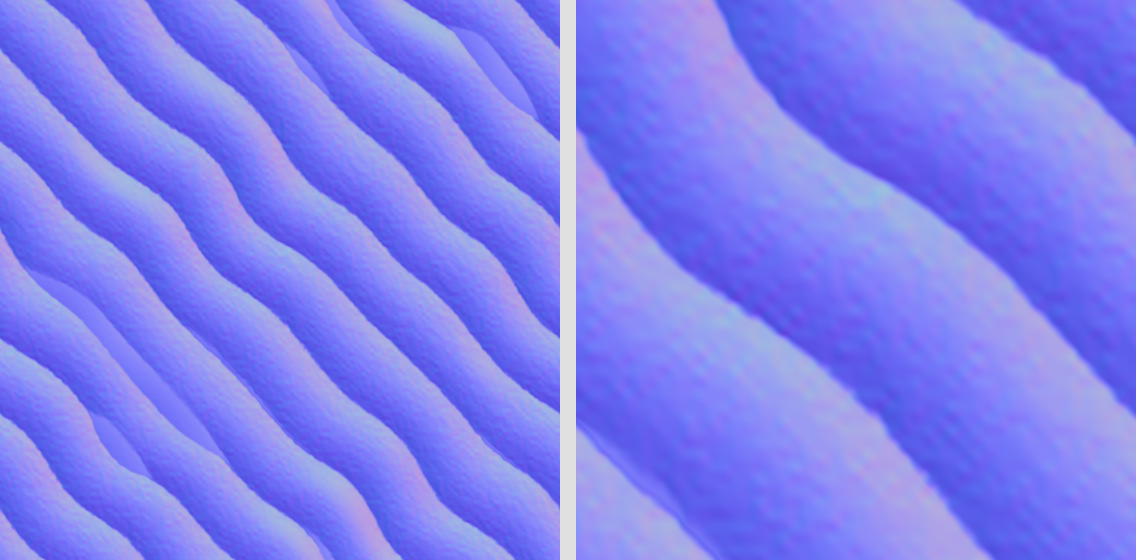
Left, the full canvas; right, a detail of the centre.
Write a WebGL 2 fragment shader that draws this texture map.

```glsl
#version 300 es
precision highp float;
// Tangent-space normal map of wind-blown sand ripples running down to the right.
// A warped diagonal phase gives rounded ridges with sharp valleys; a lower second
// ripple fills some valleys, and wrapped value noise adds the sandy grain.

uniform vec2 u_resolution;
out vec4 fragColor;

const float TAU = 6.2831853;
const float RIDGES = 6.0;          // repeats across and down
const float RIDGE_SHIFT = 0.52;    // position of the first valley
const float RIDGE_TILT = 0.475;    // steepest sideways lean of the normal
const float DARK_EVENNESS = 0.55;  // how little the dark flank follows the bends
const float VALLEY_WIDTH = 0.06;   // soft edge, in ridge widths
const float FILL_TILT = 0.7;       // lean of the filling ripple, relative
const float FILL_OFFSET = 0.45;    // phase of the filling ripple
const float STREAK_TILT = 0.13;    // extra lean on pale streaks
const float PATCH_CELLS = 3.0;     // patch cells along a ridge
const float GRAIN_CELLS = 140.0;
const float GRAIN_TILT = 0.2;
const float GRAIN_JAG = 0.035;     // roughness of the valley line
const float FLAT_BLUE = 0.96;
const float BLUE_FALL = 0.75;

// Bends of the ridges: whole wave numbers x and y, amplitude, shift
const int BEND_COUNT = 5;
const vec4 BENDS[BEND_COUNT] = vec4[](
    vec4(3.0, -2.0, 0.058, 0.10), vec4(1.0, -3.0, 0.035, 0.55),
    vec4(2.0, -1.0, 0.040, 0.80), vec4(3.0, -4.0, 0.016, 0.30),
    vec4(1.0, 2.0, 0.035, 0.40));

float hash(vec2 p) {
    return fract(sin(dot(p, vec2(127.1, 311.7))) * 43758.5453);
}

// Value noise that wraps after a whole number of cells
float grainNoise(vec2 p, float cells) {
    vec2 i = floor(p), f = fract(p);
    f = f * f * (3.0 - 2.0 * f);
    vec2 lo = mod(i, cells), hi = mod(i + 1.0, cells);
    return mix(mix(hash(lo), hash(vec2(hi.x, lo.y)), f.x),
               mix(hash(vec2(lo.x, hi.y)), hash(hi), f.x), f.y);
}

float grainHeight(vec2 uv) {
    float coarse = GRAIN_CELLS * 0.5;
    return 0.6 * grainNoise(uv * GRAIN_CELLS, GRAIN_CELLS)
         + 0.4 * grainNoise(uv * coarse, coarse);
}

// Hash on the diagonal lattice, identical after one canvas step in x or y
float patchHash(vec2 cell, float seed) {
    float turns = floor(cell.x / RIDGES);
    cell -= turns * vec2(RIDGES, PATCH_CELLS);
    cell.y = mod(cell.y, 2.0 * PATCH_CELLS);
    return hash(cell + seed);
}

float patchNoise(vec2 p, float seed) {
    vec2 i = floor(p), f = fract(p);
    f = f * f * (3.0 - 2.0 * f);
    return mix(mix(patchHash(i, seed), patchHash(i + vec2(1, 0), seed), f.x),
               mix(patchHash(i + vec2(0, 1), seed), patchHash(i + 1.0, seed), f.x), f.y);
}

// Lean across one ridge: -1 on the dark flank to 1 on the light flank
float ridgeLean(float f) {
    float lean = 2.0 * smoothstep(-0.1, 1.05, f) - 1.0;
    float start = 2.0 * smoothstep(-0.1, 1.05, 0.0) - 1.0;
    return mix(lean, start, smoothstep(1.0 - VALLEY_WIDTH, 1.0, f));
}

float ridgeHeight(float f) {
    return 4.0 * f * (1.0 - f);
}

void main() {
    vec2 uv = gl_FragCoord.xy / u_resolution;

    // Warped phase and its gradient
    float phase = RIDGES * (uv.x + uv.y) - RIDGE_SHIFT;
    vec2 slope = vec2(RIDGES);
    for (int i = 0; i < BEND_COUNT; i++) {
        vec4 bend = BENDS[i];
        float angle = TAU * (dot(bend.xy, uv) + bend.w);
        phase += bend.z * sin(angle);
        slope += bend.z * TAU * bend.xy * cos(angle);
    }

    // Sandy grain and its slope
    vec2 stepX = vec2(0.4 / GRAIN_CELLS, 0.0);
    vec2 grain = vec2(grainHeight(uv - stepX) - grainHeight(uv + stepX),
                      grainHeight(uv - stepX.yx) - grainHeight(uv + stepX.yx));
    float rough = phase + GRAIN_JAG * (grainHeight(uv) - 0.5);

    // Patches where valleys fill up and where crests turn pale
    float along = PATCH_CELLS * (uv.x - uv.y);
    float fillPatch = smoothstep(0.58, 0.95, patchNoise(vec2(phase, along), 3.7));
    float palePatch = smoothstep(0.58, 0.95, patchNoise(vec2(phase + 0.2, along + 0.5), 8.3));

    // Main ridge
    float f = fract(rough);
    float lean = RIDGE_TILT * ridgeLean(f);
    float crest = smoothstep(0.4, 0.75, f) * (1.0 - smoothstep(0.8, 1.0, f));
    lean += STREAK_TILT * palePatch * crest;

    // Lower ripple showing through in the valleys
    float sway = 0.1 * sin(TAU * (2.0 * uv.x - 3.0 * uv.y));
    float g = fract(phase + FILL_OFFSET + sway);
    float rise = ridgeHeight(g) - mix(1.15, 0.2, fillPatch) - ridgeHeight(f);
    float filled = smoothstep(-0.04, 0.2, rise);
    lean = mix(lean, RIDGE_TILT * FILL_TILT * ridgeLean(g), filled);

    // The dark flank keeps an even direction, the light one follows the bends
    float evenness = DARK_EVENNESS * (1.0 - smoothstep(-0.2, 0.2, lean));
    vec2 across = normalize(mix(slope, vec2(RIDGES), evenness));

    // Encode the normal
    float sandy = 1.0 - 0.75 * max(filled, palePatch * crest);
    vec2 tilt = across * lean + GRAIN_TILT * sandy * grain;
    float blue = FLAT_BLUE - BLUE_FALL * dot(tilt, tilt);
    fragColor = vec4(0.5 + 0.5 * vec3(tilt, blue), 1.0);
}
```
